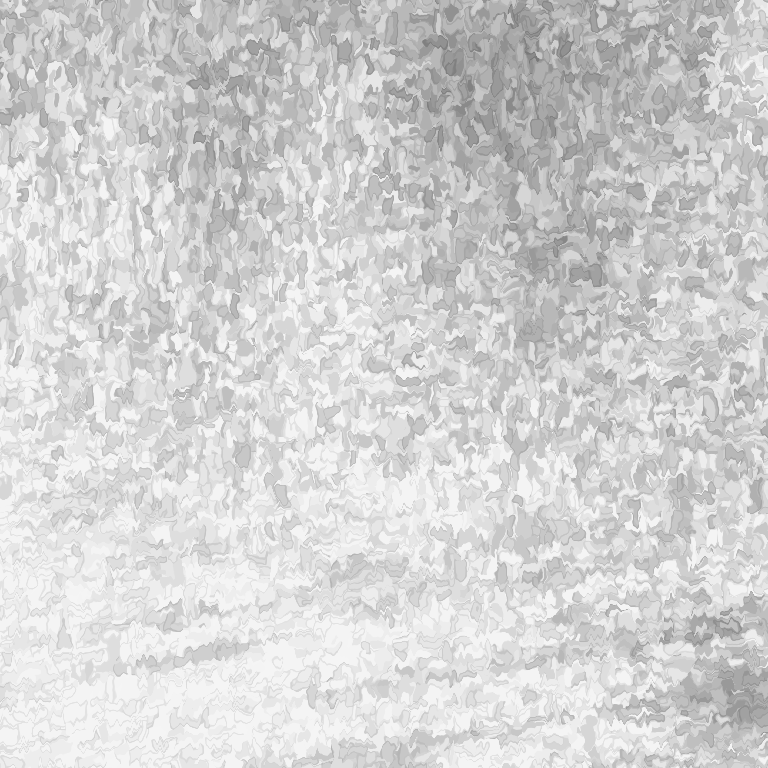
A Shadertoy shader for this texture:

```glsl
vec4 hash4(vec2 p) {
    vec4 q = fract(p.xyxy * vec4(0.1031, 0.1030, 0.0973, 0.1099));
    q += dot(q, q.wzxy + 33.33);
    return fract((q.xxyz + q.yzzw) * q.zywx);
}

float noise(vec2 p) {
    vec2 i = floor(p), f = fract(p);
    f = f * f * (3.0 - 2.0 * f);
    return mix(mix(hash4(i).x, hash4(i + vec2(1, 0)).x, f.x),
               mix(hash4(i + vec2(0, 1)).x, hash4(i + 1.0).x, f.x), f.y);
}

float spot(vec2 p, vec2 center, vec2 size) {
    vec2 q = (p - center) / size;
    return exp(-dot(q, q));
}

// Pale lower left corner, where strokes are long and faint
float paleZone(vec2 p) {
    return (1.0 - smoothstep(0.15, 0.48, p.y)) * (1.0 - smoothstep(0.35, 0.95, p.x));
}

// Broad light and shade
float baseTone(vec2 p) {
    float tone = 0.975 - 0.17 * smoothstep(0.1, 0.95, p.y) - 0.07 * p.x;
    tone -= 0.11 * spot(p, vec2(0.66, 0.91), vec2(0.11, 0.13));
    tone -= 0.07 * spot(p, vec2(0.74, 0.57), vec2(0.07, 0.14));
    tone -= 0.09 * spot(p, vec2(0.95, 0.10), vec2(0.12, 0.10));
    tone += 0.11 * spot(p, vec2(0.99, 0.90), vec2(0.05, 0.08));
    tone += 0.04 * spot(p, vec2(0.30, 0.58), vec2(0.12, 0.15));
    tone += 0.12 * (noise(p * 7.0 + 3.0) - 0.5) * smoothstep(0.05, 0.5, p.y);
    float band = noise(vec2(p.x * 4.0, (p.y - 0.16 * p.x) * 38.0));
    return tone - 0.12 * smoothstep(0.55, 0.9, band) * (1.0 - smoothstep(0.2, 0.4, p.y));
}

float roundedBox(vec2 p, vec2 halfSize) {
    float radius = 0.8 * min(halfSize.x, halfSize.y);
    vec2 q = abs(p) - halfSize + radius;
    return length(max(q, 0.0)) + min(max(q.x, q.y), 0.0) - radius;
}

void mainImage(out vec4 fragColor, in vec2 fragCoord) {
    vec2 uv = fragCoord / iResolution.y;
    float pixel = 1.0 / iResolution.y;

    // Ragged outlines: soft wobble plus fine vertical drips
    vec2 p = uv;
    p += 0.010 * (vec2(noise(uv * 55.0), noise(uv * 55.0 + 71.0)) - 0.5);
    p += 0.004 * (vec2(noise(uv * 150.0 + 13.0), noise(uv * 150.0 + 37.0)) - 0.5);
    p.y += 0.010 * (noise(uv * vec2(230.0, 35.0)) - 0.5);

    float shade = floor(baseTone(p) / 0.03 + 0.5) * 0.03;

    // Flat dabs, from coarse to fine
    for (int layer = 0; layer < 7; layer++) {
        float k = float(layer);
        float scale = 17.0 + 8.0 * k;
        vec2 grid = p * scale + k * 0.37;
        for (int j = -1; j <= 1; j++)
        for (int i = -1; i <= 1; i++) {
            vec2 cell = floor(grid) + vec2(i, j);
            vec4 h = hash4(cell + 91.0 * k + 17.0);
            vec4 g = hash4(cell + 57.0 * k + 233.0);
            vec2 center = cell + h.xy;
            vec2 place = (center - k * 0.37) / scale;
            float pale = paleZone(place);
            if (g.w > 0.95 - 0.07 * k - 0.25 * pale) continue;

            // Upright on the left, level near the bottom, mixed elsewhere
            float upright = 0.5 + 0.35 * spot(place, vec2(0.2, 0.65), vec2(0.25, 0.3))
                          - 0.4 * (1.0 - smoothstep(0.1, 0.5, place.y))
                          + 0.9 * (noise(place * 9.0 + 40.0) - 0.5);
            vec2 halfSize = vec2(mix(0.35, 0.9, h.z), mix(0.14, 0.42, g.x));
            vec2 q = grid - center;
            if (g.y < upright) q = q.yx;
            else q.y -= q.x * (0.16 * pale + 0.15 * (g.z - 0.5));

            float d = roundedBox(q, halfSize) / scale;
            float spread = mix(0.25, 0.11, pale);
            float tone = baseTone(place) + spread * (h.w - 0.5);
            tone = min(floor(tone / 0.03 + 0.5) * 0.03, 0.955);

            // Thin dark seam around some dabs
            float seam = step(0.55, g.z) * (1.0 - smoothstep(0.0007, 0.0007 + pixel, d));
            shade = mix(shade, tone - 0.07, seam);
            shade = mix(shade, tone, 1.0 - smoothstep(-pixel, 0.0, d));
        }
    }
    fragColor = vec4(vec3(clamp(shade, 0.45, 0.96)), 1.0);
}
```
